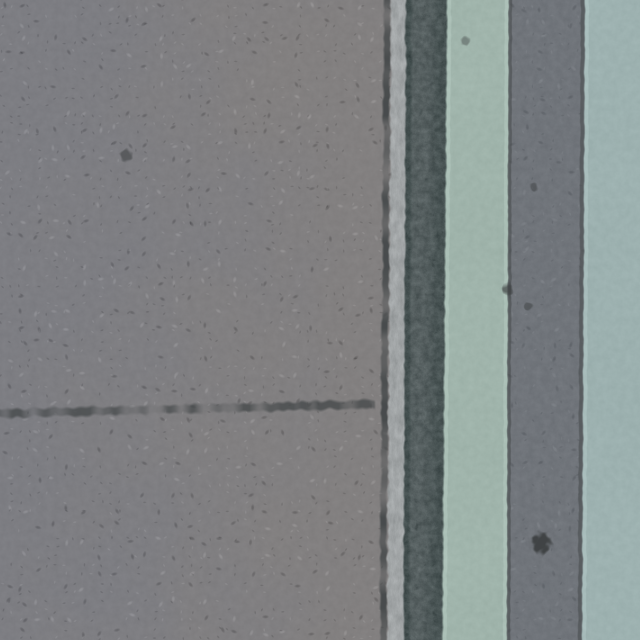
A three.js fragment shader for this texture:

```glsl
// Weathered grey paving with a broken joint, a pale seam and mint painted stripes.
varying vec2 vUv;

// Colours
const vec3 SLAB_COOL = vec3(0.490, 0.492, 0.512);
const vec3 SLAB_WARM = vec3(0.512, 0.502, 0.502);
const vec3 SEAM_PALE = vec3(0.630, 0.645, 0.650);
const vec3 GUTTER = vec3(0.335, 0.372, 0.375);
const vec3 GUTTER_DEEP = vec3(0.265, 0.310, 0.310);
const vec3 MINT_GREEN = vec3(0.625, 0.705, 0.670);
const vec3 MINT_BLUE = vec3(0.615, 0.695, 0.690);
const vec3 ASPHALT = vec3(0.440, 0.457, 0.480);
const vec3 GRIME = vec3(0.270, 0.285, 0.290);

// Edge positions across: x at the bottom, x at the top
const vec2 CRACK_X = vec2(0.5985, 0.6050);
const vec2 SEAM_X = vec2(0.6050, 0.6110);
const vec2 GUTTER_X = vec2(0.6305, 0.6340);
const vec2 STRIPE_X = vec2(0.6910, 0.6985);
const vec2 ASPHALT_X = vec2(0.7925, 0.7955);
const vec2 FIELD_X = vec2(0.9090, 0.9135);

const float JOINT_Y = 0.354;
const float JOINT_SLOPE = 0.0245;
const float JOINT_END = 0.586;
const float SOFT = 0.0022;

float hash(vec2 p) {
  vec3 q = fract(vec3(p.xyx) * 0.1031);
  q += dot(q, q.yzx + 33.33);
  return fract((q.x + q.y) * q.z);
}

vec2 gradientAt(vec2 cell) {
  float angle = 6.2832 * hash(cell);
  return vec2(cos(angle), sin(angle));
}

// Gradient noise, about -0.7 to 0.7
float noise(vec2 p) {
  vec2 i = floor(p), f = fract(p);
  vec2 u = f * f * f * (f * (f * 6.0 - 15.0) + 10.0);
  vec2 e = vec2(1.0, 0.0);
  float low = mix(dot(gradientAt(i), f), dot(gradientAt(i + e), f - e), u.x);
  float high = mix(dot(gradientAt(i + e.yx), f - e.yx),
                   dot(gradientAt(i + 1.0), f - 1.0), u.x);
  return mix(low, high, u.y);
}

float fbm(vec2 p) {
  float sum = 0.0, amp = 0.55;
  for (int i = 0; i < 4; i++) {
    sum += amp * noise(p);
    p = p * 2.03 + 17.3;
    amp *= 0.55;
  }
  return sum;
}

// Signed distance right of a slightly tilted, ragged edge
float edge(vec2 p, vec2 ends, float rough) {
  float wobble = noise(vec2(p.y * 75.0, ends.x * 91.0))
               + 0.6 * noise(vec2(p.y * 21.0, ends.y * 57.0));
  return p.x - mix(ends.x, ends.y, p.y) - rough * wobble;
}

float fill(float d) { return smoothstep(-SOFT, SOFT, d); }
float line(float d, float w) { return 1.0 - smoothstep(w * 0.35, w, abs(d)); }

// Scattered grit: one small tilted fleck per chosen cell, dark or light
float flecks(vec2 p, float density, float seed) {
  vec2 g = p * density, cell = floor(g) + seed;
  vec2 jitter = vec2(hash(cell + 3.1), hash(cell + 8.7));
  vec2 d = fract(g) - mix(vec2(0.3), vec2(0.7), jitter);
  vec2 axis = gradientAt(cell + 5.0);
  d = vec2(dot(d, axis), dot(d, vec2(-axis.y, axis.x)) * 1.9);
  float pick = hash(cell + 12.4);
  float tone = step(0.84, pick) * 0.7 - step(pick, 0.24);
  return tone * (1.0 - smoothstep(0.04, 0.28, length(d)));
}

float spot(vec2 p, vec2 centre, float radius) {
  float d = length(p - centre) + radius * 0.45 * noise(p * 110.0);
  return 1.0 - smoothstep(radius * 0.45, radius, d);
}

void main() {
  vec2 p = vUv;
  float cloud = fbm(p * 4.0);
  float grain = fbm(p * 85.0);
  float grit = flecks(p, 42.0, 0.0) + 0.7 * flecks(p + 0.37, 71.0, 40.0);

  // Slabs and their broken joint
  vec3 col = mix(SLAB_COOL, SLAB_WARM, smoothstep(0.0, 0.6, p.x + 0.35 * cloud));
  col += 0.03 * grain + 0.085 * grit;
  float jointD = p.y - JOINT_Y - JOINT_SLOPE * p.x - 0.005 * noise(p * vec2(65.0, 25.0));
  float gap = smoothstep(0.17, 0.25, p.x) * (1.0 - smoothstep(0.34, 0.42, p.x));
  float wear = clamp(0.85 - 0.4 * gap + 1.1 * noise(vec2(p.x * 48.0, 4.3)), 0.12, 1.0);
  float joint = line(jointD, 0.0095) * wear * (1.0 - fill(p.x - JOINT_END));
  col = mix(col, GRIME, 0.78 * joint);

  // Crack and pale seam
  float crackD = edge(p, CRACK_X, 0.003);
  float crackWear = clamp(0.72 + 0.9 * noise(vec2(p.y * 24.0, 7.7)), 0.2, 0.95);
  col = mix(col, GRIME, crackWear * line(crackD, 0.0075));
  vec3 seam = SEAM_PALE + 0.13 * fbm(p * vec2(95.0, 45.0));
  col = mix(col, seam, fill(edge(p, SEAM_X, 0.0035)));

  // Shadowed gutter, darkest at both sides
  float gutterD = edge(p, GUTTER_X, 0.0025);
  float stripeD = edge(p, STRIPE_X, 0.0018);
  float depth = max(line(gutterD - 0.003, 0.009), 0.8 * smoothstep(-0.035, -0.005, stripeD));
  vec3 gutter = mix(GUTTER, GUTTER_DEEP, depth) + 0.13 * grain + 0.04 * grit;
  col = mix(col, gutter, fill(gutterD));

  // Mint stripe, asphalt strip and mint field
  float asphaltD = edge(p, ASPHALT_X, 0.0015);
  float fieldD = edge(p, FIELD_X, 0.0015);
  float paintGrain = 0.035 * grain + 0.02 * cloud;
  col = mix(col, MINT_GREEN + paintGrain, fill(stripeD));
  col = mix(col, ASPHALT + 0.045 * grain + 0.055 * grit, fill(asphaltD));
  col = mix(col, MINT_BLUE + paintGrain, fill(fieldD));

  // Bright paint rims and dark borders
  float rims = line(stripeD - 0.004, 0.004) + line(asphaltD + 0.004, 0.004) + line(fieldD - 0.004, 0.004);
  col += 0.045 * rims;
  float borders = max(line(asphaltD - 0.002, 0.004), line(fieldD + 0.003, 0.0045));
  col = mix(col, GRIME, 0.55 * borders);

  // Stains
  float stain = spot(p, vec2(0.845, 0.151), 0.020);
  stain = max(stain, 0.75 * spot(p, vec2(0.794, 0.548), 0.010));
  stain = max(stain, 0.55 * spot(p, vec2(0.825, 0.521), 0.008));
  stain = max(stain, 0.55 * spot(p, vec2(0.834, 0.707), 0.008));
  stain = max(stain, 0.60 * spot(p, vec2(0.197, 0.757), 0.012));
  stain = max(stain, 0.45 * spot(p, vec2(0.727, 0.936), 0.009));
  col = mix(col, GRIME * 0.85, 0.9 * stain);

  gl_FragColor = vec4(col, 1.0);
}
```
